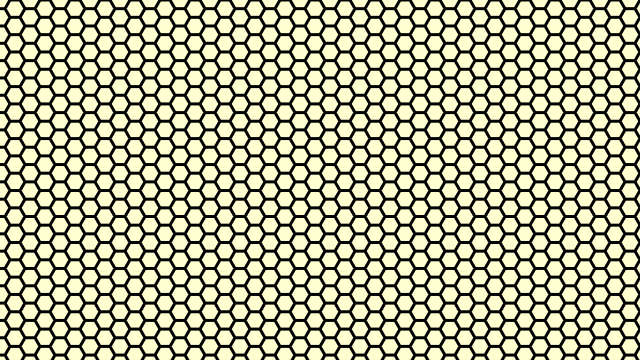
Reproduce this pattern procedurally as a WebGL 2 fragment shader.

```glsl
#version 300 es
precision highp float;
// Honeycomb of cream flat-topped hexagons parted by even black lines.

uniform vec2 u_resolution;
out vec4 fragColor;

// Offset from the nearest hexagon centre, for hexagons of side 1.
vec2 hexOffset(vec2 p) {
    vec2 cell = vec2(3.0, sqrt(3.0));
    vec2 a = mod(p + 0.5 * cell, cell) - 0.5 * cell;
    vec2 b = mod(p, cell) - 0.5 * cell;
    return dot(a, a) < dot(b, b) ? a : b;
}

// Distance to the nearest shared side.
float sideDistance(vec2 offset) {
    vec2 q = abs(offset);
    return 0.5 * sqrt(3.0) - max(q.y, dot(q, vec2(0.5 * sqrt(3.0), 0.5)));
}

void main() {
    // The canvas is 36 hexagon sides high, measured from the top left.
    float pixel = 36.0 / u_resolution.y;
    vec2 p = vec2(gl_FragCoord.x, u_resolution.y - gl_FragCoord.y) * pixel;

    // Lines 0.3 wide, smoothed over about one pixel.
    float d = sideDistance(hexOffset(p)) - 0.15;
    float fill = clamp(d / pixel + 0.5, 0.0, 1.0);

    vec3 lineBlack = vec3(0.005);
    vec3 cream = vec3(1.0, 1.0, 0.825);
    fragColor = vec4(mix(lineBlack, cream, fill), 1.0);
}
```
